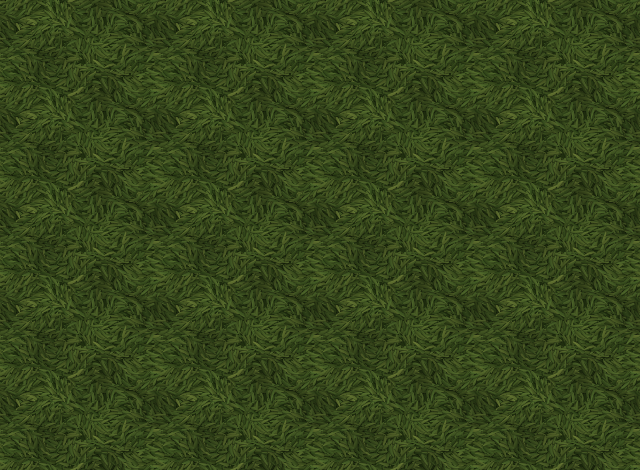
Write a WebGL 1 fragment shader that draws this texture.

```glsl
precision highp float;
uniform vec2 u_resolution;

const float TAU = 6.2831853;
const vec2 REPEATS = vec2(4.0, 5.0);
const vec2 CELLS = vec2(20.0, 12.0);

vec4 hash4(vec3 p) {
  vec4 h = fract(p.xyzx * vec4(0.1031, 0.1030, 0.0973, 0.1099));
  h += dot(h, h.wzxy + 33.33);
  return fract((h.xxyz + h.yzzw) * h.zywx);
}

// Combing direction of the turf; whole frequencies wrap in the tile.
float flowAngle(vec2 p) {
  return 0.7 * sin(TAU * (2.0 * p.x + p.y) + 1.0)
       + 0.6 * sin(TAU * (2.0 * p.y - p.x) + 2.4)
       + 0.45 * sin(TAU * (3.0 * p.x + p.y) + 4.1);
}

// Slow light and dark patches.
float patchLight(vec2 p) {
  return 1.0 + 0.06 * sin(TAU * (p.x + p.y) + 0.8)
             + 0.05 * sin(TAU * (2.0 * p.x - p.y) + 3.0);
}

// Paints one blade and its soft shadow over the turf.
vec3 paintBlade(vec3 turf, vec2 offset, float angle, vec4 look, float size,
                float height, float pixel) {
  vec2 dir = vec2(cos(angle), sin(angle));
  float halfLength = 0.58 + 0.34 * size;
  float along = dot(offset, dir) / halfLength;
  if (abs(along) > 1.0) return turf;

  float bend = (look.x - 0.5) * 0.3;
  float across = dot(offset, vec2(-dir.y, dir.x)) + bend * (along * along - 0.4);
  float taper = sqrt(1.0 - along * along) * (0.85 - 0.3 * along);
  float halfWidth = (0.13 + 0.08 * look.y) * taper;

  float shadow = 1.0 - smoothstep(0.0, halfWidth + 0.16 * taper + 0.001, abs(across + 0.06));
  float cover = 1.0 - smoothstep(-0.6 * pixel, 0.6 * pixel, abs(across) - halfWidth);
  cover *= smoothstep(0.0, 0.2, 1.0 - abs(along));

  // Dark root, bright tip, one lit side and a few vivid blades.
  float tone = 0.13 + 0.55 * look.z + 0.16 * along + 0.15 * height;
  tone += 0.16 * clamp(across / (halfWidth + 0.02), -1.0, 1.0);
  tone += 0.25 * smoothstep(0.88, 1.0, look.w);
  vec3 blade = mix(vec3(0.125, 0.185, 0.058), vec3(0.34, 0.42, 0.178), tone);
  blade.r *= 0.94 + 0.12 * look.w;

  return mix(turf * (1.0 - 0.32 * shadow), blade, cover);
}

void main() {
  vec2 uv = gl_FragCoord.xy / u_resolution;
  vec2 tile = fract(uv * REPEATS);
  vec2 grid = tile * CELLS;
  vec2 home = floor(grid);
  float pixel = REPEATS.x * CELLS.x / u_resolution.x;

  vec3 color = vec3(0.12, 0.175, 0.055);

  // Stacked layers of blades, each reaching into neighbouring cells.
  for (int layer = 0; layer < 7; layer++) {
    float level = float(layer);
    for (int y = -1; y <= 1; y++) {
      for (int x = -1; x <= 1; x++) {
        vec2 cell = home + vec2(float(x), float(y));
        vec2 id = mod(cell, CELLS);
        vec4 place = hash4(vec3(id + 3.7, level + 1.3));
        vec4 look = hash4(vec3(id.yx + 41.9, level + 17.1));
        float angle = flowAngle((id + 0.5) / CELLS) + (place.z - 0.5) * 1.3;
        angle += 0.5 * TAU * step(0.6, fract(look.x * 7.0 + look.y));
        color = paintBlade(color, grid - cell - place.xy, angle, look, place.w,
                           level / 6.0, pixel);
      }
    }
  }

  gl_FragColor = vec4(color * patchLight(tile), 1.0);
}
```
